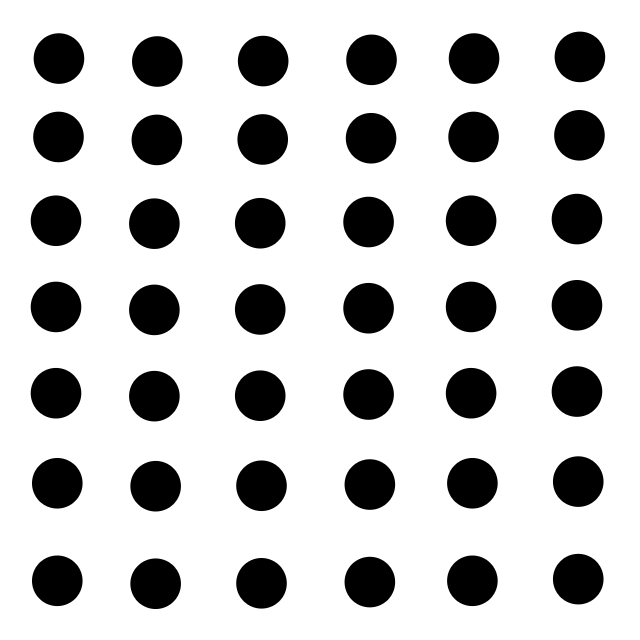
A Shadertoy shader for this pattern:

```glsl
// Six by seven grid of black dots on white, with uneven column and row spacing.

const vec3 PAPER = vec3(1.0);
const vec3 INK = vec3(0.0);
const vec2 LAST_CELL = vec2(5.0, 6.0);
const vec2 FIRST_DOT = vec2(0.0921, 0.0925);
const vec2 PITCH = vec2(0.1628, 0.1360);
const float RADIUS = 0.0395;

// Drift of whole columns and rows, in thousandths of the canvas
const vec2 COLUMN_DRIFT[6] = vec2[6](
    vec2(0.0, 0.0), vec2(-9.1, -4.6), vec2(-6.5, -3.9),
    vec2(0.0, -2.0), vec2(-2.6, 0.0), vec2(0.0, 2.6));
const vec2 ROW_DRIFT[7] = vec2[7](
    vec2(-2.6, 0.0), vec2(-2.6, 16.4), vec2(-4.6, 21.1), vec2(-4.6, 19.9),
    vec2(-4.6, 18.6), vec2(-0.7, 13.5), vec2(0.0, 0.0));

// Grid cell nearest to a point, held inside the grid
vec2 nearestCell(vec2 p, vec2 first, vec2 pitch, vec2 last) {
    return clamp(floor((p - first) / pitch + 0.5), vec2(0.0), last);
}

// Regular grid position plus the drift of its column and row
vec2 dotCenter(vec2 cell, vec2 first, vec2 pitch) {
    vec2 drift = COLUMN_DRIFT[int(cell.x)] + ROW_DRIFT[int(cell.y)];
    return first + cell * pitch + drift * 0.001;
}

float circleDistance(vec2 p, vec2 center, float radius) {
    return length(p - center) - radius;
}

// Coverage of a shape with an edge one pixel wide
float fillMask(float dist, float pixel) {
    return clamp(0.5 - dist / pixel, 0.0, 1.0);
}

void mainImage(out vec4 fragColor, in vec2 fragCoord) {
    float pixel = 1.0 / min(iResolution.x, iResolution.y);
    vec2 p = fragCoord * pixel;

    vec2 cell = nearestCell(p, FIRST_DOT, PITCH, LAST_CELL);
    vec2 center = dotCenter(cell, FIRST_DOT, PITCH);
    float ink = fillMask(circleDistance(p, center, RADIUS), pixel);

    fragColor = vec4(mix(PAPER, INK, ink), 1.0);
}
```
